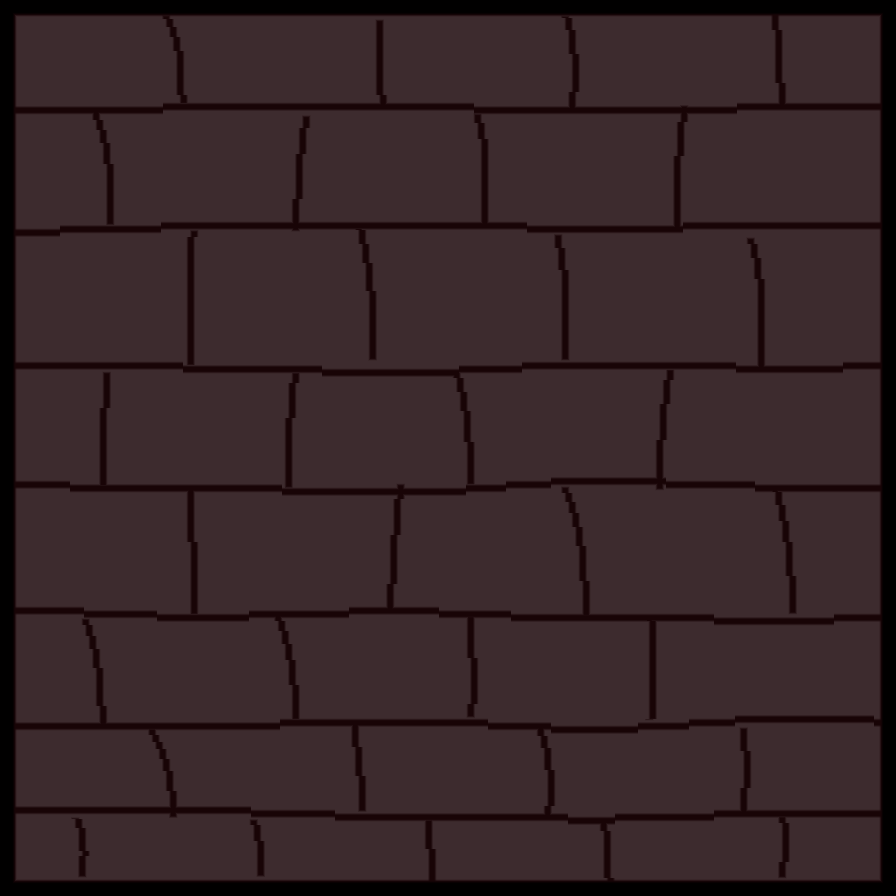
This texture is drawn by a Shadertoy shader. Its source:

```glsl
const vec3 STONE = vec3(0.24, 0.17, 0.18);
const vec3 MORTAR = vec3(0.095, 0.015, 0.025);
const vec3 FRAME = vec3(0.005, 0.0, 0.0);

const int ROWS = 8;
const int JOINTS = 5;
const float MARGIN = 0.0155;
const float LINE_HALF = 0.0037;
const float GRID = 256.0;

// Bed heights from bottom to top, including both outer edges
const float BEDS[9] = float[9](0.017, 0.090, 0.191, 0.314, 0.456, 0.590, 0.742, 0.879, 0.983);

// First joint and joint spacing of each row, bottom to top
const vec2 BONDS[8] = vec2[8](
    vec2(0.094, 0.196), vec2(0.188, 0.215), vec2(0.116, 0.206), vec2(0.211, 0.223),
    vec2(0.113, 0.208), vec2(0.206, 0.214), vec2(0.130, 0.208), vec2(0.199, 0.224));

float hash(vec2 p) {
    return fract(sin(dot(p, vec2(127.1, 311.7))) * 43758.5453);
}

float signedHash(vec2 p) {
    return 2.0 * hash(p) - 1.0;
}

float noise(float x, float seed) {
    float cell = floor(x);
    float f = x - cell;
    return mix(signedHash(vec2(cell, seed)), signedHash(vec2(cell + 1.0, seed)),
               f * f * (3.0 - 2.0 * f));
}

// Rounds a line centre so slow curves become small steps
float snap(float v) {
    return (floor(v * GRID) + 0.5) / GRID;
}

float cover(float dist, float soft) {
    return 1.0 - smoothstep(-soft, soft, dist);
}

// Wavy horizontal seam
float bedHeight(float x, int row) {
    return BEDS[row] + 0.007 * noise(x * 4.5, float(row) + 17.0);
}

// Short upright crack with its own lean, hooked top and loose ends
float jointDistance(vec2 p, int row, int index) {
    vec2 id = vec2(float(row), float(index));
    float x = BONDS[row].x + BONDS[row].y * id.y;
    if (x > 0.92) return 1.0;
    x += 0.006 * signedHash(id + 3.3);

    float low = BEDS[row] + mix(-0.003, 0.009, hash(id + 5.1));
    float high = BEDS[row + 1] + mix(-0.009, 0.004, hash(id + 8.7));
    float t = clamp((p.y - low) / (high - low), 0.0, 1.0);
    float lean = 0.009 * signedHash(id + 11.9) * (t - 0.5);
    float hook = mix(-0.020, 0.008, hash(id + 14.2)) * t * t * t;
    float centre = snap(x + lean + hook);
    return max(abs(p.x - centre) - LINE_HALF, max(low - p.y, p.y - high));
}

float mortarDistance(vec2 p) {
    float d = 1.0;
    for (int row = 0; row < ROWS; row++) {
        if (row > 0) d = min(d, abs(p.y - snap(bedHeight(p.x, row))) - LINE_HALF);
        for (int i = 0; i < JOINTS; i++) d = min(d, jointDistance(p, row, i));
    }
    return d;
}

void mainImage(out vec4 fragColor, in vec2 fragCoord) {
    vec2 uv = fragCoord / iResolution.xy;
    float soft = max(0.0018, 0.7 / min(iResolution.x, iResolution.y));

    // Stone and mortar
    vec3 color = mix(STONE, MORTAR, cover(mortarDistance(uv), soft));

    // Dark frame with a thin reddish rim
    vec2 inset = min(uv, 1.0 - uv);
    float edge = min(inset.x, inset.y) - MARGIN;
    color = mix(color, MORTAR, cover(edge - 0.002, soft));
    color = mix(color, FRAME, cover(edge, soft));

    fragColor = vec4(color, 1.0);
}
```
